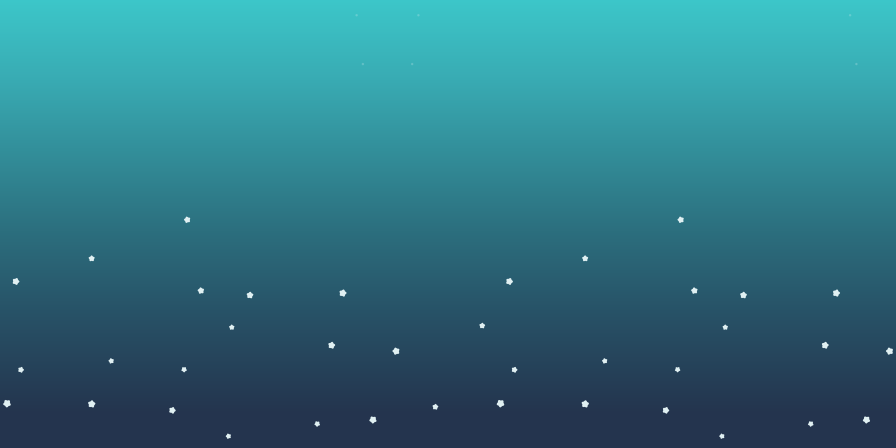
Reproduce this background procedurally as a Shadertoy shader.

```glsl
const vec3 ABYSS = vec3(0.140, 0.205, 0.305);
const vec3 DEEP = vec3(0.155, 0.330, 0.410);
const vec3 MIDDLE = vec3(0.170, 0.430, 0.490);
const vec3 SHALLOW = vec3(0.222, 0.675, 0.705);
const vec3 SURFACE = vec3(0.235, 0.778, 0.788);
const vec3 FLAKE = vec3(0.88, 0.94, 0.95);

const float TILE = 1.1016;          // repeat width, in canvas heights
const float COLUMNS = 7.0;          // flake cells per tile
const float CELL = TILE / COLUMNS;
const float CEILING_LOW = 0.35;     // highest flakes between the crests
const float CEILING_HIGH = 0.52;    // highest flakes on a crest
const float CREST_X = 0.40;
const float RADIUS_MIN = 0.0045;
const float RADIUS_MAX = 0.0078;
const float LOBES = 5.0;
const float SPECK_X = 0.865;        // axis of the mirrored specks
const float SPECK_RADIUS = 0.0025;
const float SPECK_ALPHA = 0.25;
const float TAU = 6.2831853;

float hash(vec2 p) {
    return fract(sin(dot(p, vec2(127.1, 311.7))) * 43758.5453);
}

float ramp(float from, float to, float x) {
    return clamp((x - from) / (to - from), 0.0, 1.0);
}

vec3 water(float height) {
    vec3 color = mix(ABYSS, DEEP, ramp(0.08, 0.32, height));
    color = mix(color, MIDDLE, ramp(0.32, 0.48, height));
    color = mix(color, SHALLOW, ramp(0.48, 0.83, height));
    return mix(color, SURFACE, ramp(0.83, 1.0, height));
}

// Coverage of a shape from its signed distance
float cover(float dist, float pixel) {
    return 1.0 - smoothstep(-0.7 * pixel, 0.7 * pixel, dist);
}

// One jittered, lobed flake per cell, kept below a wavy ceiling
float flakes(vec2 p, float pixel) {
    vec2 cell = floor(p / CELL);
    vec2 id = vec2(mod(cell.x, COLUMNS), cell.y);
    vec2 jitter = vec2(hash(id), hash(id + 17.3));
    vec2 center = (cell + mix(vec2(0.1), vec2(0.9), jitter)) * CELL;

    float crest = 0.5 + 0.5 * cos(TAU * (center.x - CREST_X) / TILE);
    float ceilingY = mix(CEILING_LOW, CEILING_HIGH, crest);

    vec2 d = p - center;
    float angle = atan(d.y, d.x + 1e-6) + TAU * hash(id + 41.9);
    float radius = mix(RADIUS_MIN, RADIUS_MAX, hash(id + 73.1));
    radius *= 1.0 + 0.12 * cos(LOBES * angle);
    return cover(length(d) - radius, pixel) * step(center.y, ceilingY);
}

// Faint mirrored pairs near the surface
float specks(vec2 p, float pixel) {
    float x = abs(mod(p.x - SPECK_X + 0.5 * TILE, TILE) - 0.5 * TILE);
    float mask = 0.0;
    for (int i = 0; i < 2; i++) {
        float row = float(i);
        vec2 center = vec2(0.069 - 0.014 * row, 0.966 - 0.109 * row);
        float dist = length(vec2(x, p.y) - center) - SPECK_RADIUS;
        mask = max(mask, cover(dist, pixel));
    }
    return mask;
}

void mainImage(out vec4 fragColor, in vec2 fragCoord) {
    vec2 p = fragCoord / iResolution.y;
    float pixel = 1.0 / iResolution.y;

    vec3 color = water(p.y);
    color = mix(color, FLAKE, SPECK_ALPHA * specks(p, pixel));
    color = mix(color, FLAKE, flakes(p, pixel));
    fragColor = vec4(color, 1.0);
}
```
